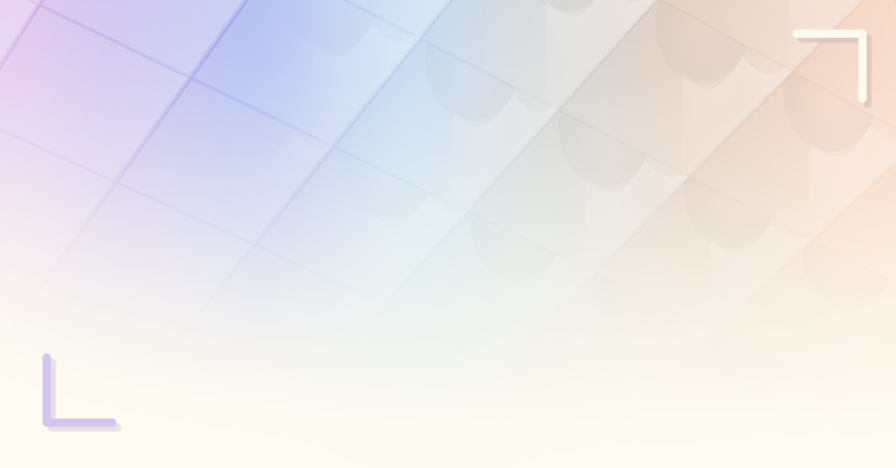
Write a WebGL 2 fragment shader that draws this background.

```glsl
#version 300 es
precision highp float;
// A pastel sheet of tilted glass tiles that fades into cream, with two corner brackets.
// A projective map turns the canvas into tile coordinates; each tile gets a seam,
// a soft sheen and a scalloped highlight. Lengths are in canvas heights, y downward.
uniform vec2 u_resolution;
out vec4 outColor;

const float ASPECT = 1.9;
const float PI = 3.14159;
const vec3 CREAM = vec3(0.995, 0.985, 0.945);
const vec3 LILAC = vec3(0.83, 0.77, 0.94);

// Tile coordinates to canvas, as a homography.
const mat3 TILE_TO_CANVAS = mat3(
  0.334, 0.161, 0.031,
  -0.151, 0.249, 0.050,
  0.082, 0.010, 1.0);

vec2 project(mat3 m, vec2 p) {
  vec3 h = m * vec3(p, 1.0);
  return h.xy / h.z;
}

// Horizontal sweep: orchid, violet, periwinkle, sky, grey, sand, peach.
vec3 skyRamp(float x) {
  vec3 c = mix(vec3(0.88, 0.79, 0.94), vec3(0.80, 0.76, 0.94), smoothstep(0.0, 0.15, x));
  c = mix(c, vec3(0.72, 0.76, 0.945), smoothstep(0.12, 0.29, x));
  c = mix(c, vec3(0.79, 0.86, 0.945), smoothstep(0.28, 0.47, x));
  c = mix(c, vec3(0.84, 0.845, 0.84), smoothstep(0.45, 0.63, x));
  c = mix(c, vec3(0.89, 0.82, 0.77), smoothstep(0.61, 0.78, x));
  return mix(c, vec3(0.965, 0.85, 0.785), smoothstep(0.76, 1.0, x));
}

// Coverage of the seam at whole values of one tile coordinate.
float seam(float coord, float halfWidth, float pixel) {
  float slope = length(vec2(dFdx(coord), dFdy(coord))) / pixel;
  float dist = abs(fract(coord + 0.5) - 0.5) / max(slope, 0.001);
  return 1.0 - smoothstep(halfWidth - pixel, halfWidth + pixel, dist);
}

// Pale drape right of a tile centre, with two cusped arcs as its upper edge.
float scallop(vec2 d, float pixel) {
  float t = (d.x - 0.015) / 0.13;
  float edge = -0.04 - 0.03 * t + 0.05 * abs(sin(PI * t));
  float below = d.y - edge;
  float mask = smoothstep(-pixel, pixel, below) * smoothstep(0.0, 2.0 * pixel, d.x - 0.015);
  return mask * exp(-max(below, 0.0) * 7.0);
}

// Faint rounded shade hanging from the upper edge of a tile.
float lobe(vec2 d, float pixel) {
  float r = length((d - vec2(0.06, -0.14)) * vec2(1.0, 0.8));
  return (1.0 - smoothstep(-pixel, pixel, r - 0.10)) * smoothstep(0.0, 0.10, r);
}

float segment(vec2 p, vec2 a, vec2 b) {
  vec2 pa = p - a;
  vec2 ba = b - a;
  return length(pa - ba * clamp(dot(pa, ba) / dot(ba, ba), 0.0, 1.0));
}

// Round-ended L shape; direction gives the signs of its two arms.
float bracket(vec2 p, vec2 corner, vec2 direction, float blur) {
  vec2 arm = 0.139 * direction;
  float d = min(segment(p, corner, corner + vec2(arm.x, 0.0)),
                segment(p, corner, corner + vec2(0.0, arm.y)));
  return 1.0 - smoothstep(-blur, blur, d - 0.0087);
}

vec3 drawBracket(vec3 base, vec2 p, vec2 corner, vec2 direction, vec3 ink, vec3 shade, float pixel) {
  float shadow = bracket(p - vec2(0.0105), corner, direction, pixel + 0.001);
  base = mix(base, shade, 0.65 * shadow);
  return mix(base, ink, bracket(p, corner, direction, pixel));
}

void main() {
  vec2 uv = gl_FragCoord.xy / u_resolution;
  vec2 p = vec2(uv.x * ASPECT, 1.0 - uv.y);
  float pixel = 1.0 / u_resolution.y;

  // Tile under this point and the offset from its centre.
  vec2 tile = project(inverse(TILE_TO_CANVAS), p);
  vec2 local = fract(tile);
  vec2 offset = p - project(TILE_TO_CANVAS, floor(tile) + 0.5);

  // Colour sweep with a cool glow, dissolving into cream downward.
  float fade = smoothstep(0.08, 1.0, p.y + 0.15 * exp(-4.0 * uv.x));
  float presence = 1.0 - fade;
  vec3 color = mix(skyRamp(uv.x), CREAM, fade);
  float glow = exp(-dot(p - vec2(0.93, 0.57), p - vec2(0.93, 0.57)) * 18.0);
  color = mix(color, vec3(0.87, 0.95, 0.94), 0.3 * glow);

  // Sheen across each tile, then the drapes and lobes toward the right.
  color = mix(color, vec3(1.0), 0.24 * presence * local.x);
  float ornament = smoothstep(0.15, 0.65, uv.x) * presence;
  color = mix(color, vec3(1.0), 0.22 * ornament * scallop(offset, pixel));
  color *= 1.0 - 0.025 * ornament * lobe(offset, pixel);

  // Seams deepen the local hue, strongest at the upper left.
  float seams = max(seam(tile.x, 0.0055, pixel), 0.8 * seam(tile.y, 0.0035, pixel));
  float depth = mix(0.48, 0.17, smoothstep(0.1, 0.7, uv.x)) * presence;
  color = mix(color, color * color, seams * depth);

  // Corner brackets.
  color = drawBracket(color, p, vec2(1.829, 0.072), vec2(-1.0, 1.0), vec3(1.0, 0.98, 0.94),
                      vec3(0.84, 0.74, 0.71), pixel);
  color = drawBracket(color, p, vec2(0.099, 0.903), vec2(1.0, -1.0), LILAC,
                      vec3(0.86, 0.83, 0.88), pixel);
  outColor = vec4(color, 1.0);
}
```
